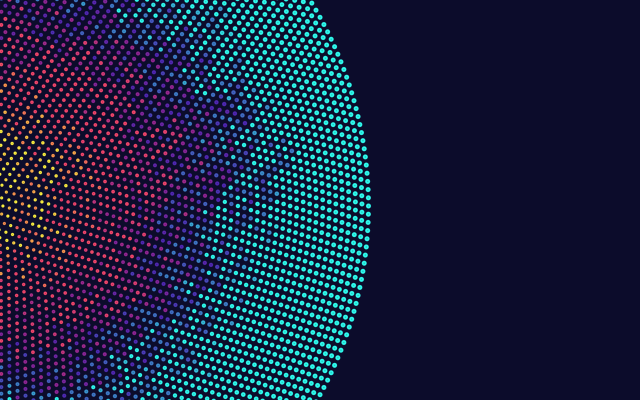
A WebGL 1 fragment shader for this background:

```glsl
precision highp float;
// A disc of concentric dot rings, yellow at its heart and cyan at its rim, on dark navy.

uniform vec2 u_resolution;

const float TAU = 6.283185;

float hash(float n) {
  return fract(sin(mod(n, 1024.0) * 12.9898 + floor(n / 1024.0) * 4.137) * 43758.55);
}

vec2 gradientAt(vec2 cell) {
  float angle = TAU * hash(cell.x * 37.0 + cell.y * 101.0 + 400.0);
  return vec2(cos(angle), sin(angle));
}

float gradientNoise(vec2 p) {
  vec2 i = floor(p), f = fract(p);
  vec2 w = f * f * (3.0 - 2.0 * f);
  vec2 e = vec2(1.0, 0.0);
  float low = mix(dot(gradientAt(i), f), dot(gradientAt(i + e), f - e), w.x);
  float high = mix(dot(gradientAt(i + e.yx), f - e.yx), dot(gradientAt(i + 1.0), f - 1.0), w.x);
  return mix(low, high, w.y);
}

// Colour ramp from the warm heart outwards
vec3 palette(float t) {
  vec3 color = mix(vec3(0.98, 0.93, 0.25), vec3(0.98, 0.58, 0.30), smoothstep(0.06, 0.14, t));
  color = mix(color, vec3(0.95, 0.27, 0.42), smoothstep(0.13, 0.21, t));
  color = mix(color, vec3(0.56, 0.14, 0.58), smoothstep(0.31, 0.43, t));
  color = mix(color, vec3(0.31, 0.15, 0.70), smoothstep(0.43, 0.50, t));
  color = mix(color, vec3(0.24, 0.48, 0.78), smoothstep(0.50, 0.57, t));
  return mix(color, vec3(0.18, 0.98, 0.93), smoothstep(0.59, 0.64, t));
}

// Dot colour drifts with place and scatters from dot to dot
vec3 dotColor(vec2 p, float seed) {
  float t = length(p - vec2(-0.02, 0.54));
  vec2 bluePatch = p - vec2(0.64, 0.66);
  t -= 0.06 * exp(-30.0 * dot(bluePatch, bluePatch));
  t += 0.04 * gradientNoise(p * 6.0) + 0.22 * (hash(seed) - 0.5);
  return palette(t);
}

void main() {
  vec2 p = gl_FragCoord.xy / u_resolution.y;
  float pixel = 1.0 / u_resolution.y;
  vec2 center = vec2(-0.058, 0.485);
  vec2 q = p - center;

  // Nearest ring; each ring holds five dots more than the one inside it
  float ringGap = 0.01632;
  float ring = clamp(floor(length(q) / ringGap + 0.5), 1.0, 60.0);
  float count = 5.0 * ring;

  // Nearest dot on the ring, counted from straight down
  float turn = fract(atan(q.x, -q.y) / TAU);
  float slot = mod(floor(turn * count + 0.5), count);
  float angle = TAU * slot / count;
  float radius = ring * ringGap;
  vec2 spot = center + radius * vec2(sin(angle), -cos(angle));

  // Dots grow outwards and have a slightly darker middle
  float size = 0.0037 + 0.0025 * radius;
  float d = length(p - spot);
  float cover = 1.0 - smoothstep(size - 0.7 * pixel, size + 0.7 * pixel, d);
  float shade = mix(0.82, 1.0, smoothstep(0.1 * size, 0.5 * size, d));
  vec3 color = shade * dotColor(spot, ring * 311.0 + slot);
  gl_FragColor = vec4(mix(vec3(0.048, 0.048, 0.168), color, cover), 1.0);
}
```
